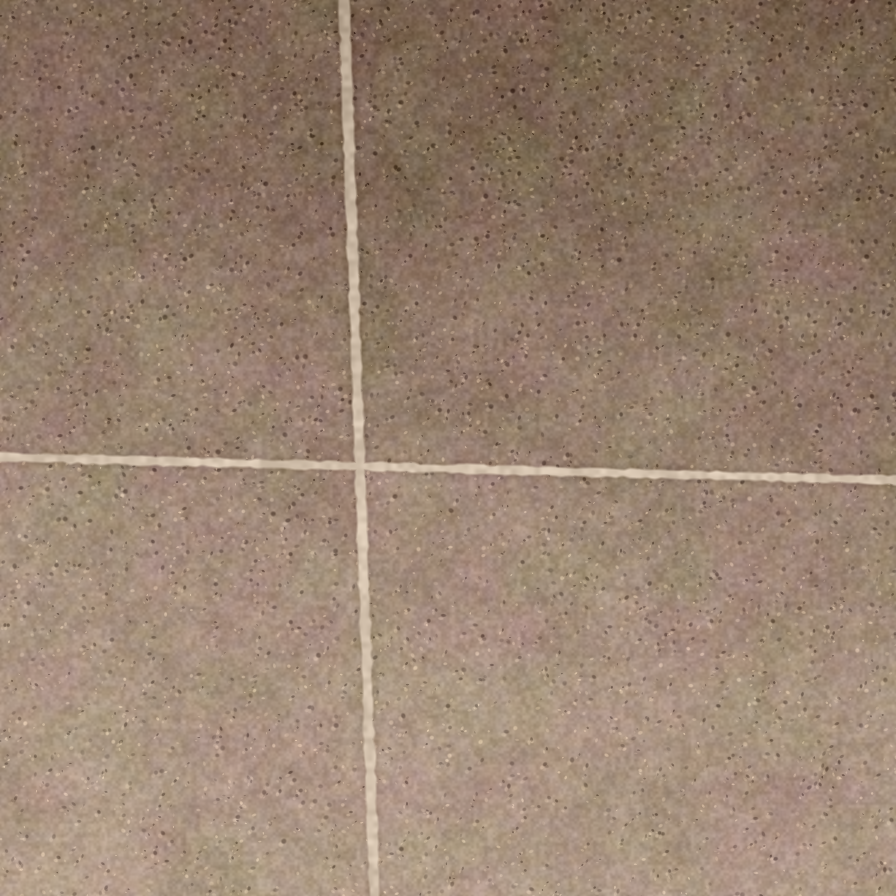
This texture is drawn by a WebGL 1 fragment shader. Its source:

```glsl
precision highp float;
// Speckled brown stone floor tiles with thin pale grout lines meeting off centre.
uniform vec2 u_resolution;

float hash(vec2 p) {
  vec3 q = fract(vec3(p.xyx) * 0.1031);
  q += dot(q, q.yzx + 33.33);
  return fract((q.x + q.y) * q.z);
}

float noise(vec2 p) {
  vec2 i = floor(p), f = fract(p);
  f = f * f * (3.0 - 2.0 * f);
  return mix(mix(hash(i), hash(i + vec2(1, 0)), f.x),
             mix(hash(i + vec2(0, 1)), hash(i + vec2(1, 1)), f.x), f.y);
}

float fbm(vec2 p) {
  float sum = 0.0, gain = 0.5;
  for (int i = 0; i < 4; i++) {
    sum += gain * noise(p);
    p = p * 2.03 + 17.3;
    gain *= 0.5;
  }
  return sum / 0.9375;
}

// Scattered irregular flecks, one candidate per jittered cell.
float flecks(vec2 p, float density) {
  vec2 cell = floor(p);
  float cover = 0.0;
  for (int y = -1; y <= 1; y++) {
    for (int x = -1; x <= 1; x++) {
      vec2 id = cell + vec2(x, y);
      vec2 d = p - id - vec2(hash(id + 3.1), hash(id + 71.7));
      float angle = 6.283 * hash(id + 29.5);
      d = mat2(cos(angle), -sin(angle), sin(angle), cos(angle)) * d;
      d.y *= 1.0 + 0.8 * hash(id + 13.9);
      float radius = mix(0.2, 0.5, hash(id + 47.3));
      float fleck = 1.0 - smoothstep(radius * 0.3, radius, length(d));
      float strength = 0.4 + 0.6 * hash(id + 59.1);
      cover = max(cover, fleck * strength * step(hash(id + 101.0), density));
    }
  }
  return cover;
}

void main() {
  vec2 uv = gl_FragCoord.xy / u_resolution;
  float soft = 0.0012 + 0.7 / u_resolution.y;

  // Slightly skewed tile axes; each tile spans more than half the canvas.
  vec2 tilePos = vec2(uv.x - 0.418 + 0.034 * uv.y, uv.y - 0.490 + 0.026 * uv.x);
  vec2 tileId = floor(tilePos);
  vec2 seam = abs(fract(tilePos + 0.5) - 0.5);

  // Light falls off toward the top, most strongly at the upper right.
  float light = mix(0.685, 0.615, smoothstep(0.0, 0.55, uv.y));
  light -= 0.135 * smoothstep(0.4, 1.05, uv.y);
  light -= 0.035 * (uv.x - 0.4) * (0.3 + uv.y);
  light += 0.012 * (hash(tileId + 9.0) - 0.5);
  vec3 stone = vec3(light) - vec3(0.0, 0.088, 0.158);

  // Cloudy tone with faint pink and olive patches.
  stone += 0.09 * (fbm(uv * 9.0 + 4.0) - 0.5);
  stone += 0.075 * (fbm(uv * 42.0 + 31.0) - 0.5);
  float tint = fbm(uv * 17.0 + 60.0) - 0.5;
  stone += tint * vec3(0.035, -0.035, 0.045);
  stone += (noise(uv * 75.0) - 0.5) * vec3(0.008, 0.0, -0.035);

  // Fine grain, dark pits with a lit rim, and pale chips.
  stone += 0.085 * (noise(uv * 190.0) - 0.5);
  stone += 0.06 * (noise(uv * 330.0 + 8.0) - 0.5);
  float grit = 0.65 + 0.55 * uv.y;
  vec2 pitPos = uv * 115.0;
  float pits = flecks(pitPos, 0.24 * grit);
  float rims = flecks(pitPos + vec2(0.35, 0.4), 0.24 * grit);
  stone += 0.10 * rims * (1.0 - pits) * vec3(1.0, 0.97, 0.86);
  stone -= 0.21 * pits * vec3(1.0, 0.97, 0.9);
  stone += 0.16 * flecks(uv * 130.0 + 40.0, 0.13 * grit) * vec3(1.0, 0.96, 0.84);

  // Grout with rough edges and a faint shadow beside it.
  vec2 rough = vec2(noise(uv * vec2(60, 115) + 5.0), noise(uv * vec2(115, 60) + 90.0)) - 0.5;
  vec2 edge = seam - vec2(0.0058, 0.0048) + 0.0028 * rough;
  float gap = min(edge.x, edge.y);
  stone -= 0.05 * (1.0 - smoothstep(0.0, 0.008, gap));
  vec3 grout = mix(vec3(0.83, 0.76, 0.68), vec3(0.73, 0.66, 0.58), smoothstep(0.45, 1.0, uv.y));
  grout += 0.11 * (noise(uv * 150.0 + 22.0) - 0.5) + 0.05 * (noise(uv * 40.0) - 0.5);
  vec3 color = mix(grout, stone, smoothstep(-soft, soft, gap));

  gl_FragColor = vec4(clamp(color, 0.0, 1.0), 1.0);
}
```
